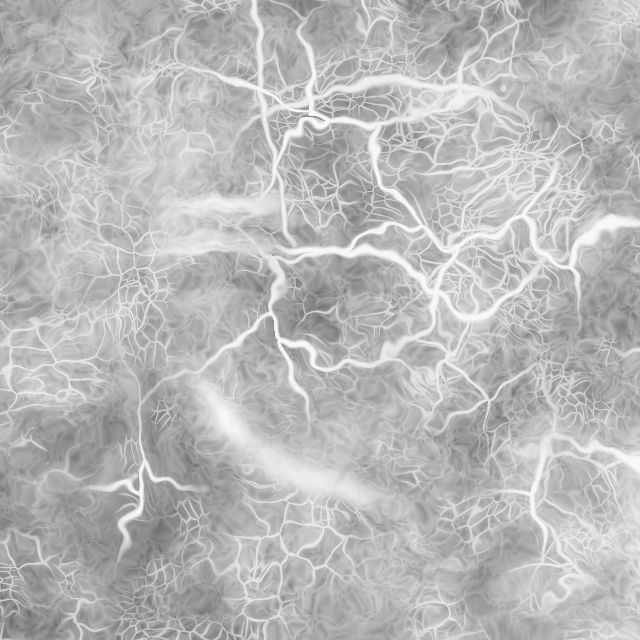
This texture map is drawn by a Shadertoy shader. Its source:

```glsl
// Pale branching veins and soft haze over a grey, finely wrinkled mineral surface.

#define BASE_TONE 0.655
#define VEIN_TONE 0.97
#define CLOUD_AMOUNT 0.40
#define MOTTLE_AMOUNT 0.28
#define GRAIN_AMOUNT 0.17
#define GRAIN_SCALE 72.0
#define WARP_AMOUNT 0.16
#define HAZE_AMOUNT 0.30
#define RING_CENTRE vec2(0.62, 0.55)
#define RING_RADIUS 0.335

float hash(vec2 p) {
    return fract(sin(dot(p, vec2(127.1, 311.7))) * 43758.545);
}

vec2 hash2(vec2 p) {
    return vec2(hash(p), hash(p + 37.7));
}

float noise(vec2 p) {
    vec2 i = floor(p), f = fract(p);
    f = f * f * (3.0 - 2.0 * f);
    return mix(mix(hash(i), hash(i + vec2(1, 0)), f.x),
               mix(hash(i + vec2(0, 1)), hash(i + vec2(1, 1)), f.x), f.y);
}

const mat2 TURN = mat2(0.8, 0.6, -0.6, 0.8);

float fbm(vec2 p) {
    float sum = 0.0, weight = 0.533;
    for (int i = 0; i < 4; i++) {
        sum += weight * noise(p);
        p = TURN * p * 2.03 + 11.3;
        weight *= 0.5;
    }
    return sum;
}

float ridge(vec2 p) {
    return 1.0 - abs(2.0 * noise(p) - 1.0);
}

float bell(float x, float width) {
    return exp(-x * x / (width * width));
}

// Distance to the border between the two nearest cells
float cellEdge(vec2 p) {
    vec2 cell = floor(p), near1 = vec2(9.0), near2 = vec2(9.0);
    for (int y = -1; y <= 1; y++)
    for (int x = -1; x <= 1; x++) {
        vec2 c = cell + vec2(x, y);
        vec2 r = c + 0.1 + 0.8 * hash2(c) - p;
        if (dot(r, r) < dot(near1, near1)) { near2 = near1; near1 = r; }
        else if (dot(r, r) < dot(near2, near2)) near2 = r;
    }
    return dot(0.5 * (near1 + near2), normalize(near2 - near1));
}

// Tapering line with a sharp core and a soft halo
float strand(float dist, float width, float strength, float soft) {
    float w = width * (0.35 + 0.65 * strength);
    float core = 1.0 - smoothstep(w * 0.2, w + soft, dist);
    return strength * max(core, HAZE_AMOUNT * exp(-dist / (width * 4.0)));
}

void mainImage(out vec4 fragColor, in vec2 fragCoord) {
    float size = min(iResolution.x, iResolution.y);
    vec2 p = fragCoord / size;
    float soft = 1.0 / size + 0.0008;

    // Bend space broadly, then add fine jitter
    vec2 bend = vec2(fbm(p * 6.0 + 3.1), fbm(p * 6.0 + 47.9)) - 0.5;
    vec2 jitter = vec2(noise(p * 42.0 + 5.0), noise(p * 42.0 + 71.0)) - 0.5;
    vec2 q = p + WARP_AMOUNT * bend + 0.014 * jitter;

    // Clouded grey ground
    float tone = BASE_TONE + CLOUD_AMOUNT * (fbm(p * 4.0 + 8.0) - 0.5)
               + MOTTLE_AMOUNT * (fbm(q * 17.0) - 0.5) + 0.03 * (p.x - 0.5);

    // Wrinkled grain
    vec2 g = TURN * (p + 0.05 * bend + 0.022 * jitter) * GRAIN_SCALE;
    float grain = 0.6 * ridge(g) + 0.55 * ridge(TURN * g * 1.7 + 19.0) - 0.73;
    tone += GRAIN_AMOUNT * (0.6 + 0.8 * noise(p * 9.0 + 2.0)) * grain;

    // Cell network, from wide trunks to thin twigs, densest at upper right
    float region = 1.0 - smoothstep(0.08, 0.40, length((p - vec2(0.66, 0.70)) * vec2(1.0, 1.25)));
    float veins = 0.0, scale = 4.6, width = 0.0065, weight = 1.0;
    for (int i = 0; i < 4; i++) {
        float seed = float(i) * 17.3;
        float local = noise(p * (3.0 + scale * 0.35) + seed + 4.0) + 0.24 * region;
        float strength = weight * smoothstep(0.40, 0.92, local);
        float dist = cellEdge(q * scale + seed) / scale;
        veins = max(veins, strand(dist, width, strength, soft));
        scale *= 2.2;
        width *= 0.62;
        weight *= 0.86;
    }

    // Long stem from the top edge and the wavy trunk it joins
    vec2 s = p + 0.06 * bend + 0.012 * jitter;
    float stem = abs(s.x - 0.39 - 0.18 * (1.0 - s.y));
    veins = max(veins, strand(stem, 0.007, 0.9 * smoothstep(0.58, 0.64, p.y), soft));
    float trunk = abs(s.y - 0.61 + 0.11 * bell(s.x - 0.74, 0.08));
    float span = smoothstep(0.38, 0.47, p.x) * (1.0 - smoothstep(0.80, 0.93, p.x));
    veins = max(veins, strand(trunk, 0.011, span, soft));

    // Broad ring: misty at lower left, narrow on top, shadowed at left
    vec2 radial = s - RING_CENTRE;
    float offset = length(radial) - RING_RADIUS;
    vec2 dir = radial / max(length(radial), 0.001);
    float mist = smoothstep(0.72, 0.98, dot(dir, vec2(-0.57, -0.82))) * bell(offset, 0.028);
    veins = max(veins, mist * (0.55 + 0.6 * fbm(p * 14.0)));
    float crown = smoothstep(0.55, 0.95, dot(dir, vec2(-0.1, 0.995)));
    veins = max(veins, strand(abs(offset), 0.009, 0.9 * crown, soft));
    tone -= 0.07 * bell(offset - 0.075, 0.03) * smoothstep(0.7, 1.0, -dir.x);

    // Level wisps left of the stem
    float wisps = smoothstep(0.5, 0.95, fbm(vec2(s.x * 5.0, s.y * 38.0)) + 0.12);
    veins = max(veins, wisps * bell(length((p - vec2(0.34, 0.65)) * vec2(1.0, 1.3)), 0.14));

    tone = mix(tone, VEIN_TONE, clamp(veins, 0.0, 1.0));
    fragColor = vec4(vec3(clamp(tone, 0.0, 1.0)), 1.0);
}
```
